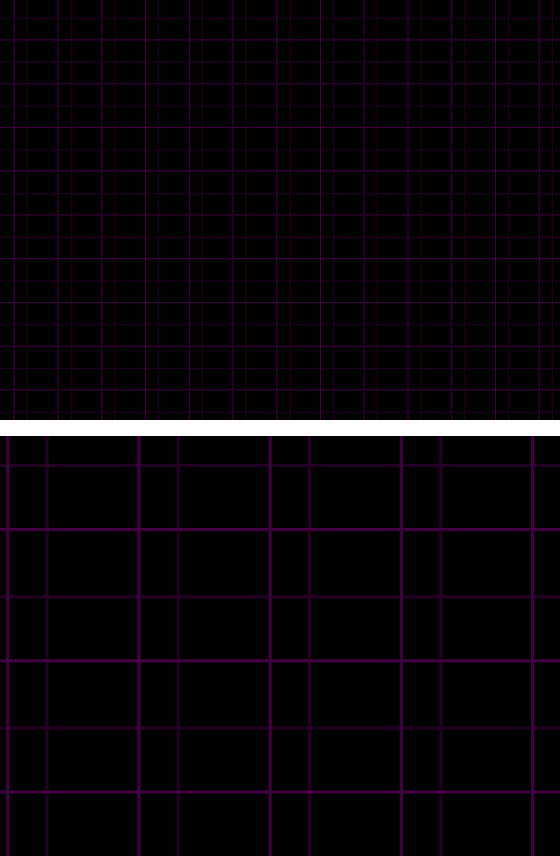
Top: the whole. Bottom: its middle third, enlarged.
A Shadertoy shader for this pattern:

```glsl
// Two overlaid square grids of thin purple lines on black: a bright one and a
// fainter, offset one. Each line is a periodic distance, box filtered over a
// pixel; all lengths are fractions of the canvas height.

#define CELLS_DOWN 9.6                         // repeats per canvas height
#define LINE_WIDTH 0.025                       // in cells
#define BRIGHT_OFFSET vec2(0.325, 0.6875)      // in cells, from lower left
#define FAINT_OFFSET vec2(0.625, 0.175)
#define BACKGROUND vec3(0.0)
#define BRIGHT_COLOR vec3(0.25, 0.0, 0.25)
#define FAINT_COLOR vec3(0.13, 0.0, 0.13)

// Share of the pixel covered by the nearest line on each axis.
vec2 lineCoverage(vec2 cell, vec2 offset, float pixel) {
    vec2 center = abs(fract(cell - offset + 0.5) - 0.5);
    vec2 high = min(center + 0.5 * pixel, vec2(0.5 * LINE_WIDTH));
    vec2 low = max(center - 0.5 * pixel, vec2(-0.5 * LINE_WIDTH));
    return clamp((high - low) / pixel, 0.0, 1.0);
}

// Vertical and horizontal lines merged without brightening the crossings.
float grid(vec2 cell, vec2 offset, float pixel) {
    vec2 coverage = lineCoverage(cell, offset, pixel);
    return max(coverage.x, coverage.y);
}

void mainImage(out vec4 fragColor, in vec2 fragCoord) {
    float pixel = CELLS_DOWN / iResolution.y;
    vec2 cell = fragCoord * pixel;

    // Faint grid below, bright grid on top
    vec3 color = mix(BACKGROUND, FAINT_COLOR, grid(cell, FAINT_OFFSET, pixel));
    color = max(color, BRIGHT_COLOR * grid(cell, BRIGHT_OFFSET, pixel));

    fragColor = vec4(color, 1.0);
}
```
